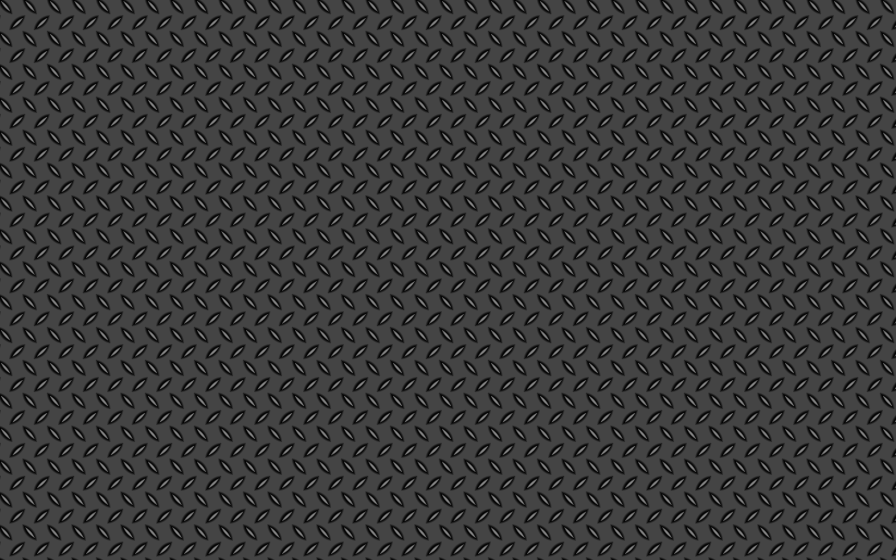
Reproduce this texture procedurally as a WebGL 2 fragment shader.

```glsl
#version 300 es
precision highp float;

uniform vec2 u_resolution;
out vec4 fragColor;

// Lengths are fractions of the canvas height
const float UNIT = 1.0 / 480.0;
const vec2 TILE = vec2(21.0, 28.2) * UNIT;
const vec2 RISING_CENTRE = vec2(14.8, 9.4) * UNIT;
const vec2 FALLING_CENTRE = vec2(4.4, 23.6) * UNIT;
const float RISING_ANGLE = 0.75;
const float FALLING_ANGLE = -0.85;

const vec2 STUD_SIZE = vec2(8.6, 2.9) * UNIT;    // half length, half width
const vec2 GLINT_SIZE = vec2(5.6, 0.95) * UNIT;
const vec2 GLINT_SHIFT = vec2(0.35, -0.15) * UNIT;
const float STUD_SOFTNESS = 1.0 * UNIT;
const float GLINT_SOFTNESS = 0.45 * UNIT;

const vec3 PLATE = vec3(0.267);
const vec3 SHADOW = vec3(0.015);
const vec3 GLINT = vec3(0.52);

vec2 rotate(vec2 p, float angle) {
    float c = cos(angle), s = sin(angle);
    return vec2(c * p.x + s * p.y, c * p.y - s * p.x);
}

// Signed distance to a pointed lens lying along x
float lensDistance(vec2 p, vec2 size) {
    p = abs(p);
    float radius = dot(size, size) / (2.0 * size.y);
    float offset = radius - size.y;
    bool beyondTip = (p.y - size.x + p.x) * 0.0 + (p.x - size.x) * offset > p.y * size.x;
    return beyondTip ? length(p - vec2(size.x, 0.0))
                     : length(p + vec2(0.0, offset)) - radius;
}

float coverage(float dist, float softness) {
    return 1.0 - smoothstep(-softness, softness, dist);
}

// Blend one repeating family of studs over the plate
vec3 addStuds(vec3 color, vec2 p, vec2 centre, float angle, float pixel) {
    vec2 cell = (fract((p - centre) / TILE + 0.5) - 0.5) * TILE;
    float stud = lensDistance(rotate(cell, angle), STUD_SIZE);
    float glint = lensDistance(rotate(cell - GLINT_SHIFT, angle), GLINT_SIZE);
    color = mix(color, SHADOW, coverage(stud, STUD_SOFTNESS + 0.4 * pixel));
    return mix(color, GLINT, coverage(glint, GLINT_SOFTNESS + 0.4 * pixel));
}

void main() {
    float pixel = 1.0 / u_resolution.y;
    vec2 p = gl_FragCoord.xy * pixel;

    // Alternating rows of rising and falling studs
    vec3 color = addStuds(PLATE, p, RISING_CENTRE, RISING_ANGLE, pixel);
    color = addStuds(color, p, FALLING_CENTRE, FALLING_ANGLE, pixel);
    fragColor = vec4(color, 1.0);
}
```
